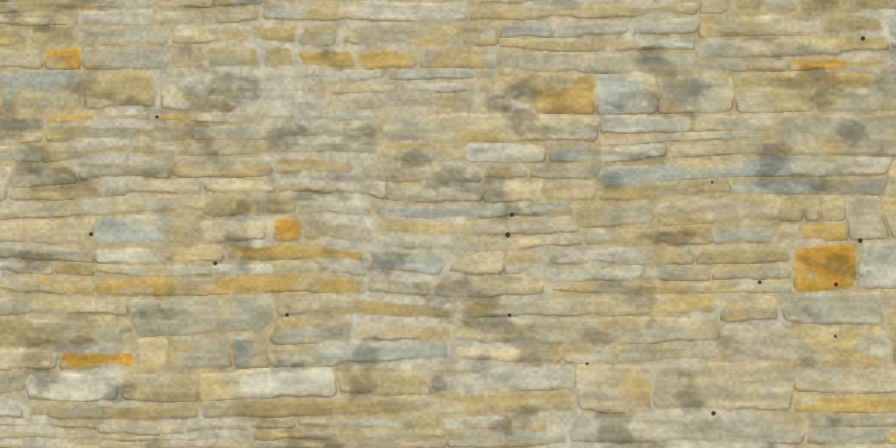
A Shadertoy shader for this texture:

```glsl
const float COURSES = 9.5;        // courses per canvas height
const float BLOCKS = 2.3;         // blocks per canvas height, along a course
const float JOINT = 0.0035;       // half width of a joint
const float ROUGHNESS = 0.016;    // raggedness of stone outlines
const float CORNER = 0.016;       // corner radius
const float GRAIN = 0.12;         // strength of fine speckle
const float STRATA = 0.30;        // strength of bedding streaks
const float HOLE_SHARE = 0.025;   // share of hole cells that are filled
const vec3 CREAM = vec3(0.76, 0.71, 0.56);
const vec3 PALE = vec3(0.76, 0.74, 0.64);
const vec3 GREY = vec3(0.69, 0.66, 0.54);
const vec3 BLUE_GREY = vec3(0.66, 0.67, 0.60);
const vec3 BUFF = vec3(0.69, 0.63, 0.46);
const vec3 OCHRE = vec3(0.75, 0.64, 0.39);
const vec3 ORANGE = vec3(0.77, 0.60, 0.27);
const vec3 MORTAR = vec3(0.73, 0.67, 0.51);
const vec3 LIME = vec3(0.78, 0.76, 0.67);
const vec3 SHADOW = vec3(0.44, 0.38, 0.26);

struct Stone { vec2 lo; vec2 hi; float id; };

float hash(vec2 p) {
    return fract(sin(dot(p, vec2(127.1, 311.7))) * 43758.5453);
}

float noise(vec2 p) {
    vec2 i = floor(p), f = fract(p);
    f = f * f * (3.0 - 2.0 * f);
    return mix(mix(hash(i), hash(i + vec2(1, 0)), f.x),
               mix(hash(i + vec2(0, 1)), hash(i + vec2(1, 1)), f.x), f.y);
}

float fbm(vec2 p) {
    float sum = 0.0, amp = 0.533;
    for (int i = 0; i < 4; i++) {
        sum += amp * noise(p);
        p = mat2(1.6, 0.3, -0.3, 1.6) * p * 1.25 + 7.3;
        amp *= 0.5;
    }
    return sum;
}

// Jittered division of a line; the ends 0 and count stay fixed
float edge(float i, float count, float seed, float jitter) {
    float inner = (i == 0.0 || i == count) ? 0.0 : 1.0;
    return i + inner * jitter * (hash(vec2(i, seed)) - 0.5);
}

// Index, start and end of the division that holds x
vec3 span(float x, float count, float seed, float jitter) {
    float i = floor(x);
    if (x < edge(i, count, seed, jitter)) i -= 1.0;
    else if (x >= edge(i + 1.0, count, seed, jitter)) i += 1.0;
    return vec3(i, edge(i, count, seed, jitter), edge(i + 1.0, count, seed, jitter));
}

// Courses hold blocks, blocks hold layers, layers hold stones
Stone findStone(vec2 p) {
    vec3 course = span(p.y * COURSES, 1e4, 1.7, 0.65);
    float shift = 5.0 + 9.0 * hash(vec2(course.x, 4.2));
    vec3 block = span(p.x * BLOCKS + shift, 1e4, course.x + 31.0, 0.7);
    vec2 blockX = (block.yz - shift) / BLOCKS;
    vec2 courseY = course.yz / COURSES;
    float seed = hash(vec2(course.x, block.x)) * 90.0;

    float coarse = smoothstep(0.9, 1.4, 0.5 * (blockX.x + blockX.y));
    float layers = 1.0 + floor(2.99 * pow(hash(vec2(seed, 1.0)), mix(0.45, 1.5, coarse)));
    float v = (p.y - courseY.x) / (courseY.y - courseY.x);
    vec3 layer = span(v * layers, layers, seed + 2.0, 0.55);

    float pieces = 1.0 + floor(2.99 * hash(vec2(seed, layer.x + 5.0)));
    float u = (p.x - blockX.x) / (blockX.y - blockX.x);
    vec3 piece = span(u * pieces, pieces, seed + layer.x + 9.0, 0.7);

    vec2 lo = vec2(mix(blockX.x, blockX.y, piece.y / pieces), mix(courseY.x, courseY.y, layer.y / layers));
    vec2 hi = vec2(mix(blockX.x, blockX.y, piece.z / pieces), mix(courseY.x, courseY.y, layer.z / layers));
    return Stone(lo, hi, seed + 3.1 * layer.x + 7.7 * piece.x);
}

vec3 stoneColor(float id, vec2 p) {
    float pick = hash(vec2(id, 11.0));
    vec3 color = CREAM;
    if (pick > 0.28) color = GREY;
    if (pick > 0.48) color = BUFF;
    if (pick > 0.66) color = PALE;
    if (pick > 0.77) color = BLUE_GREY;
    if (pick > 0.89) color = OCHRE;
    if (pick > 0.96) color = ORANGE;
    // Mineral stains and weathered patches
    vec2 q = p + id * 0.37;
    color = mix(color, OCHRE, 0.6 * smoothstep(0.50, 0.72, fbm(q * vec2(6.0, 13.0))));
    color = mix(color, BLUE_GREY, 0.55 * smoothstep(0.52, 0.72, fbm(q * vec2(9.0, 15.0) + 40.0)));
    color = mix(color, PALE, 0.6 * smoothstep(0.56, 0.74, fbm(q * vec2(14.0, 30.0) + 80.0)));
    float streak = fbm(q * vec2(13.0, 60.0) + 20.0) - 0.5;
    return color * (1.0 + STRATA * streak + 0.08 * (hash(vec2(id, 3.0)) - 0.5));
}

void mainImage(out vec4 fragColor, in vec2 fragCoord) {
    vec2 p = fragCoord / iResolution.y;
    float pixel = 1.0 / iResolution.y;

    // Stone outline: tilted rounded box with a ragged edge
    vec2 bend = vec2(noise(p * vec2(4.0, 9.0)), noise(p * vec2(3.0, 5.0) + 17.0)) - 0.5;
    vec2 w = p + bend * vec2(0.05, 0.035);
    Stone stone = findStone(w);
    vec2 extent = 0.5 * (stone.hi - stone.lo);
    vec2 q = w - 0.5 * (stone.lo + stone.hi);
    q.y += q.x * 0.07 * (hash(vec2(stone.id, 6.0)) - 0.5);
    float radius = min(CORNER, 0.6 * min(extent.x, extent.y));
    vec2 corner = abs(q) - extent + radius;
    float d = length(max(corner, 0.0)) + min(max(corner.x, corner.y), 0.0) - radius;
    float limeArea = smoothstep(0.52, 0.70, fbm(p * 4.5 + 60.0));
    d += JOINT * (0.6 + hash(vec2(stone.id, 8.0))) + 0.006 * limeArea;
    d += ROUGHNESS * (fbm(p * vec2(22.0, 34.0)) - 0.5);

    // Stone face, lit from above
    float side = clamp(q.y / extent.y, -1.0, 1.0);
    float rim = smoothstep(-0.013, 0.0, d);
    vec3 face = stoneColor(stone.id, p) * (1.0 + 0.09 * rim * side);

    // Mortar, with dark crevices below the stones
    vec3 bed = mix(MORTAR, LIME, 0.85 * limeArea);
    bed *= 0.98 + 0.22 * (fbm(p * 45.0) - 0.5);
    float crevice = exp(-pow(max(d, 0.0) / 0.004, 2.0)) * smoothstep(0.3, -0.7, side);
    crevice *= smoothstep(0.35, 0.65, fbm(p * vec2(9.0, 18.0) + 5.0));
    bed = mix(bed, SHADOW, 0.62 * crevice);
    vec3 color = mix(face, bed, smoothstep(-0.003 - pixel, 0.001 + pixel, d));

    // Speckle, blotches and small holes
    color *= 1.0 + GRAIN * (noise(p * 130.0) - 0.5) + 0.20 * (fbm(p * 24.0 + 33.0) - 0.5);
    color *= 1.0 - 0.20 * smoothstep(0.58, 0.76, fbm(p * vec2(11.0, 17.0) + 90.0));
    vec2 cell = floor(p * 18.0);
    vec2 spot = fract(p * 18.0) - 0.3 - 0.4 * vec2(hash(cell + 0.3), hash(cell + 0.7));
    float size = mix(0.05, 0.11, hash(cell + 2.9));
    float hole = step(hash(cell + 5.5), HOLE_SHARE) * smoothstep(size + 0.04, size - 0.04, length(spot));
    color = mix(color, SHADOW * 0.5, 0.85 * hole);

    fragColor = vec4(clamp(color, 0.0, 1.0), 1.0);
}
```
